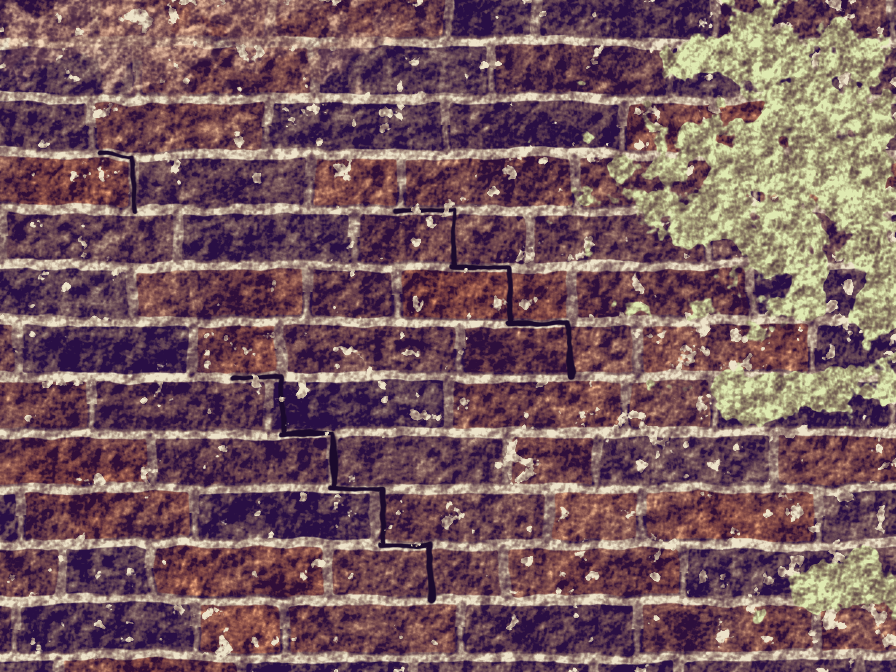
Give the GLSL for this texture, as a WebGL 2 fragment shader.

```glsl
#version 300 es
precision highp float;
// Weathered brick wall with crumbling mortar, stair-step cracks and lichen.

#define ROW 0.083       // course height, as a share of canvas height
#define TOP 0.0205      // part of the first course cut off by the upper edge
#define HALF 0.132      // length of a half brick
#define JOINT 0.0075    // half width of a mortar joint
#define GRAIN 4.6       // contrast of the brick surface
#define RELIEF 5.0      // strength of the raking light
#define CRACK 0.0042    // half width of a crack

uniform vec2 u_resolution;
out vec4 fragColor;

const vec3 DEEP = vec3(0.16, 0.06, 0.27), PLUM = vec3(0.33, 0.21, 0.31);
const vec3 MAUVE = vec3(0.44, 0.32, 0.35), CLAY = vec3(0.57, 0.46, 0.44);
const vec3 SAND = vec3(0.74, 0.66, 0.58), LIME = vec3(0.93, 0.89, 0.79);

float hash(vec2 p) {
  return fract(sin(dot(p, vec2(127.1, 311.7))) * 43758.5);
}

float noise(vec2 p) {
  vec2 i = floor(p), f = fract(p);
  f = f * f * (3.0 - 2.0 * f);
  return mix(mix(hash(i), hash(i + vec2(1, 0)), f.x),
             mix(hash(i + vec2(0, 1)), hash(i + vec2(1, 1)), f.x), f.y);
}

float fbm(vec2 p) {
  float sum = 0.0, amp = 0.5;
  for (int i = 0; i < 4; i++) {
    sum += amp * noise(p);
    p = mat2(1.6, 1.2, -1.2, 1.6) * p + 7.3;
    amp *= 0.5;
  }
  return sum / 0.9375;
}

// Tone 0..5 runs from shadow to bright lime.
vec3 ramp(float t) {
  vec3 c = mix(DEEP, PLUM, clamp(t, 0.0, 1.0));
  c = mix(c, MAUVE, clamp(t - 1.0, 0.0, 1.0));
  c = mix(c, CLAY, clamp(t - 2.0, 0.0, 1.0));
  c = mix(c, SAND, clamp(t - 3.0, 0.0, 1.0));
  return mix(c, LIME, clamp(t - 4.0, 0.0, 1.0));
}

// Nearest brick: xy = offset from its centre, z = half length, w = random id.
vec4 brickAt(vec2 p) {
  float row = floor((p.y + TOP) / ROW);
  float shift = 0.007 + 0.0642 * row + 0.104 * smoothstep(5.0, 8.0, row);
  float odd = (row < 8.5 && row != 6.0) ? 1.0 : 0.0;
  float x = p.x - mod(shift, HALF) - odd * HALF;
  float len = 2.0 * HALF;
  float header = floor(hash(vec2(row, 4.0)) * 6.0) * len;
  float left = floor(x / len) * len;
  if (x > header + HALF) {
    left = header + HALF + floor((x - header - HALF) / len) * len;
  } else if (x > header) {
    left = header;
    len = HALF;
  }
  float y = p.y + TOP - (row + 0.5) * ROW;
  return vec4(x - left - 0.5 * len, y, 0.5 * len,
              hash(vec2(floor(left / HALF + 0.5), row + 20.0)));
}

float segment(vec2 p, vec2 a, vec2 b) {
  vec2 d = b - a;
  return length(p - a - d * clamp(dot(p - a, d) / dot(d, d), 0.0, 1.0));
}

// Distance to a crack that steps sideways once per course.
float stair(vec2 p, float x, float stride, float first, float last) {
  float d = 1.0;
  for (float r = first; r <= last; r++) {
    vec2 corner = vec2(x, r * ROW - TOP);
    d = min(d, segment(p, corner - vec2(stride, 0.0), corner));
    d = min(d, segment(p, corner, corner + vec2(0.004, ROW)));
    x += stride;
  }
  return d;
}

float blob(vec2 p, vec2 centre, vec2 radius) {
  return 1.0 - length((p - centre) / radius);
}

void main() {
  float soft = max(0.0014, 1.0 / u_resolution.y);
  vec2 p = gl_FragCoord.xy / u_resolution.y;
  p.y = 1.0 - p.y;

  // Uneven edges
  vec2 wobble = vec2(fbm(p * 26.0), fbm(p * 26.0 + 40.0)) - 0.5;
  vec2 slow = vec2(noise(p * 5.0), noise(p * 5.0 + 9.0)) - 0.5;
  vec2 q = p + wobble * 0.011 + slow * 0.008;
  vec4 brick = brickAt(q);
  vec2 edge = abs(brick.xy) - vec2(brick.z, 0.5 * ROW) + JOINT + 0.004;
  float d = length(max(edge, 0.0)) + min(max(edge.x, edge.y), 0.0) - 0.004;

  // Grain lit from the upper left
  float rough = fbm(p * 62.0), fine = noise(p * 250.0) - 0.5;
  float lit = rough - fbm((p - vec2(0.0025, 0.003)) * 62.0);
  float face = 1.05 + GRAIN * (rough - 0.5) + RELIEF * lit + 1.5 * fine;
  face += 0.9 * (brick.w - 0.5) + 2.2 * (fbm(p * 9.0) - 0.5);

  // Mortar, shaded below each brick and in the upright joints
  float upright = smoothstep(-0.004, 0.004, edge.x - edge.y);
  float shade = smoothstep(0.006, 0.001, d) * step(0.0, brick.y);
  float mortar = 4.1 + 3.5 * (rough - 0.5) + RELIEF * lit + 1.6 * fine;
  mortar -= 1.3 * upright + 2.6 * shade * smoothstep(0.35, 0.6, noise(p * 16.0));
  float cover = smoothstep(-soft, soft, d);
  vec3 tint = mix(vec3(1.0), vec3(1.22, 0.92, 0.76),
                  smoothstep(0.25, 0.95, brick.w) * (0.5 + 0.5 * noise(p * 14.0)));
  vec3 col = mix(ramp(max(face, 0.0)) * tint, ramp(max(mortar, 0.0)), cover);

  // Cracks
  float gap = stair(q, 0.42, 0.073, 7.0, 10.0);
  gap = min(gap, stair(q, 0.674, 0.087, 4.0, 6.0));
  gap = min(gap, stair(q, 0.197, 0.05, 3.0, 3.0));
  float open = CRACK * (0.5 + noise(p * 22.0));
  col = mix(col, DEEP * 0.65, smoothstep(open + soft, open - soft, gap));

  // Lichen crusts, pale bloom and scattered lime specks
  float crust = max(blob(p, vec2(1.21, 0.23), vec2(0.22, 0.2)),
                    blob(p, vec2(1.04, 0.33), vec2(0.13, 0.05)));
  crust = max(crust, blob(p, vec2(1.13, 0.09), vec2(0.14, 0.06)));
  crust = max(crust, blob(p, vec2(1.32, 0.4), vec2(0.08, 0.13)));
  crust = max(crust, blob(p, vec2(1.18, 0.58), vec2(0.14, 0.045)));
  crust = max(crust, blob(p, vec2(1.24, 0.87), vec2(0.09, 0.05)) - 0.1);
  float lichen = smoothstep(0.0, 0.15, crust + 2.6 * (fbm(p * 24.0) - 0.5));
  float bloom = smoothstep(0.1, 0.5, blob(p, vec2(0.27, 0.05), vec2(0.3, 0.08))
                           + 3.0 * (fbm(p * 30.0 + 5.0) - 0.5));
  float limit = 0.73 - 0.07 * smoothstep(0.6, 1.3, p.x);
  float speck = smoothstep(limit, limit + 0.04, fbm(p * 42.0 + 11.0));
  float pale = max(3.9 + 4.0 * (rough - 0.5) + RELIEF * lit + 2.0 * fine, 0.0);
  col = mix(col, ramp(pale - 0.6) * vec3(1.06, 0.94, 0.9), 0.6 * bloom);
  col = mix(col, ramp(pale + 0.5), speck);
  col = mix(col, ramp(pale) * vec3(0.94, 1.03, 0.88), lichen);
  fragColor = vec4(col, 1.0);
}
```
